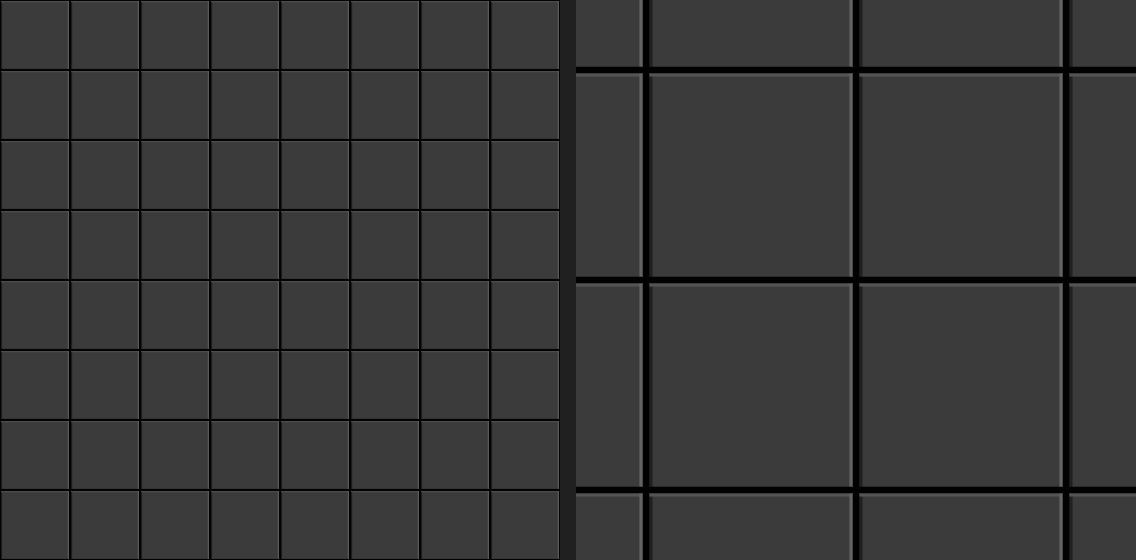
Left: the whole. Right: its middle third, enlarged.
This pattern is drawn by a three.js fragment shader. Its source:

```glsl
// Draws an 8 by 8 grid of dark grey square tiles with black grooves and thin bevelled edges.
varying vec2 vUv;

const float TILES = 8.0;
const float GROOVE = 1.0 / 64.0; // half of the groove width, in tile widths
const float BEVEL = 1.0 / 64.0;  // bevel width, in tile widths

const vec3 FACE_COLOR = vec3(0.23);
const vec3 GROOVE_COLOR = vec3(0.008);
const vec3 SHADE_COLOR = vec3(0.13);
const vec3 TOP_COLOR = vec3(0.33);
const vec3 RIGHT_COLOR = vec3(0.39);

// Share of a pixel that lies within a given width of an edge
float edgeBand(float distanceToEdge, float width, float pixel) {
  return clamp((width - distanceToEdge) / pixel + 0.5, 0.0, 1.0);
}

// Colour at a place inside one tile, which spans 0 to 1
vec3 bevelledTile(vec2 p, vec2 pixel) {
  vec2 low = p;
  vec2 high = 1.0 - p;
  float rim = GROOVE + BEVEL;

  // Bevel: shaded on the left, lit on the right and the top
  vec3 color = FACE_COLOR;
  color = mix(color, SHADE_COLOR, edgeBand(low.x, rim, pixel.x));
  color = mix(color, TOP_COLOR, edgeBand(high.y, rim, pixel.y));
  color = mix(color, RIGHT_COLOR, edgeBand(high.x, rim, pixel.x));

  // Groove around the tile
  vec2 border = min(low, high);
  float groove = max(edgeBand(border.x, GROOVE, pixel.x),
                     edgeBand(border.y, GROOVE, pixel.y));
  return mix(color, GROOVE_COLOR, groove);
}

void main() {
  vec2 grid = vUv * TILES;
  vec2 pixel = max(fwidth(grid), vec2(1e-5));
  gl_FragColor = vec4(bevelledTile(fract(grid), pixel), 1.0);
}
```
